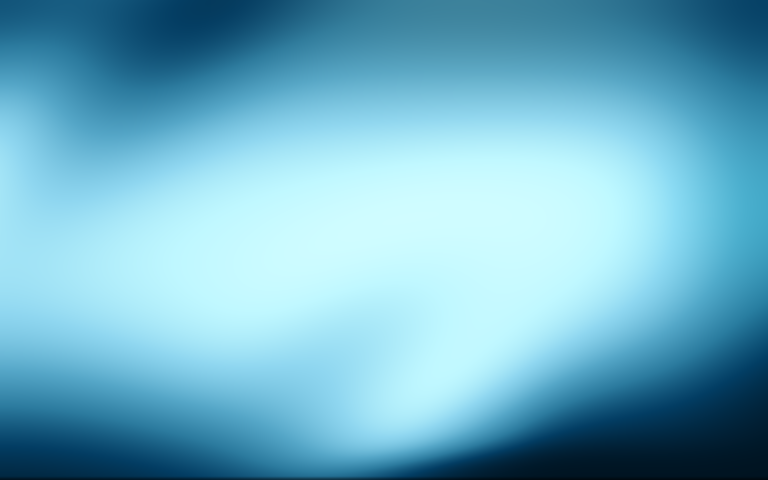
Write a Shadertoy shader that draws this background.

```glsl
const vec3 ABYSS = vec3(0.00, 0.07, 0.12);
const vec3 NAVY  = vec3(0.01, 0.24, 0.39);
const vec3 TEAL  = vec3(0.17, 0.48, 0.62);
const vec3 STEEL = vec3(0.33, 0.65, 0.78);
const vec3 SKY   = vec3(0.56, 0.84, 0.94);
const vec3 ICE   = vec3(0.75, 0.97, 1.00);
const vec3 FROST = vec3(0.85, 1.00, 1.00);

// Soft elliptical spot whose long axis follows a unit direction
float spot(vec2 p, vec2 center, vec2 axis, vec2 size) {
    vec2 d = p - center;
    vec2 q = vec2(dot(d, axis), dot(d, vec2(-axis.y, axis.x))) / size;
    return exp(-dot(q, q));
}

// Bell-shaped falloff from an edge
float falloff(float dist, float width) {
    float q = dist / width;
    return exp(-q * q);
}

// Soft step from shadow (negative side) to light
float softEdge(float dist, float width) {
    return 1.0 / (1.0 + exp(-dist / width));
}

float ramp(float a, float b, float t) {
    return clamp((t - a) / (b - a), 0.0, 1.0);
}

vec3 palette(float t) {
    vec3 c = mix(ABYSS, NAVY, ramp(0.0, 0.2, t));
    c = mix(c, TEAL, ramp(0.2, 0.4, t));
    c = mix(c, STEEL, ramp(0.4, 0.6, t));
    c = mix(c, SKY, ramp(0.6, 0.8, t));
    c = mix(c, ICE, ramp(0.8, 0.92, t));
    return mix(c, FROST, ramp(0.92, 1.0, t));
}

// Dark shapes along the top and sides
float upperShade(vec2 p, float right) {
    float light = 1.0 - 0.55 * falloff(1.0 - p.y, 0.225);
    light *= 1.0 - 0.55 * spot(p, vec2(0.45, 1.0), vec2(0.74, 0.67), vec2(0.45, 0.17));
    light *= 1.0 - 0.33 * spot(p, vec2(0.0, 1.0), vec2(1.0, 0.0), vec2(0.25, 0.16));
    light *= 1.0 - 0.26 * spot(p, vec2(right, 1.0), vec2(0.8, -0.6), vec2(0.42, 0.28));
    light *= 1.0 - 0.31 * falloff(right - p.x, 0.19);
    return light * (1.0 - 0.03 * falloff(p.x, 0.20));
}

// Curved banks of shadow in both lower corners
float lowerShade(vec2 p) {
    float leftBank = p.y - 0.17 + 0.42 * p.x * p.x;
    float rightBank = dot(p - vec2(1.104, 0.156), vec2(-0.53, 0.85)) + 0.018;
    float spread = smoothstep(1.1, 1.6, p.x);
    rightBank += 0.10 * spread - 0.09 * falloff(p.y, 0.06);
    float light = softEdge(leftBank, 0.08) * softEdge(rightBank, mix(0.05, 0.075, spread));
    return light * (1.0 - 0.12 * spot(p, vec2(0.67, 0.24), vec2(0.8, 0.6), vec2(0.34, 0.13)));
}

void mainImage(out vec4 fragColor, in vec2 fragCoord) {
    vec2 p = fragCoord / iResolution.y;
    float right = iResolution.x / iResolution.y;

    // Bright core, shaded from above and below
    float light = 0.92 + 0.08 * spot(p, vec2(0.92, 0.53), vec2(0.9, 0.436), vec2(0.55, 0.23));
    light *= upperShade(p, right) * lowerShade(p);

    // Glows on the left edge and in the lower middle
    light += 0.11 * spot(p, vec2(0.02, 0.74), vec2(0.5, 0.866), vec2(0.23, 0.12));
    light += 0.05 * spot(p, vec2(0.88, 0.14), vec2(0.8, 0.6), vec2(0.22, 0.10));

    // Greyer haze on top, clearer cyan at the right edge
    vec3 color = palette(light);
    color += vec3(0.06, 0.02, -0.02) * spot(p, vec2(1.0, 1.0), vec2(1.0, 0.0), vec2(0.40, 0.20));
    color += vec3(-0.04, 0.04, 0.03) * spot(p, vec2(right, 0.56), vec2(1.0, 0.0), vec2(0.22, 0.20));

    // Thin dark rim at the bottom
    color *= mix(0.5, 1.0, smoothstep(0.0, 0.009, p.y));
    fragColor = vec4(clamp(color, 0.0, 1.0), 1.0);
}
```
